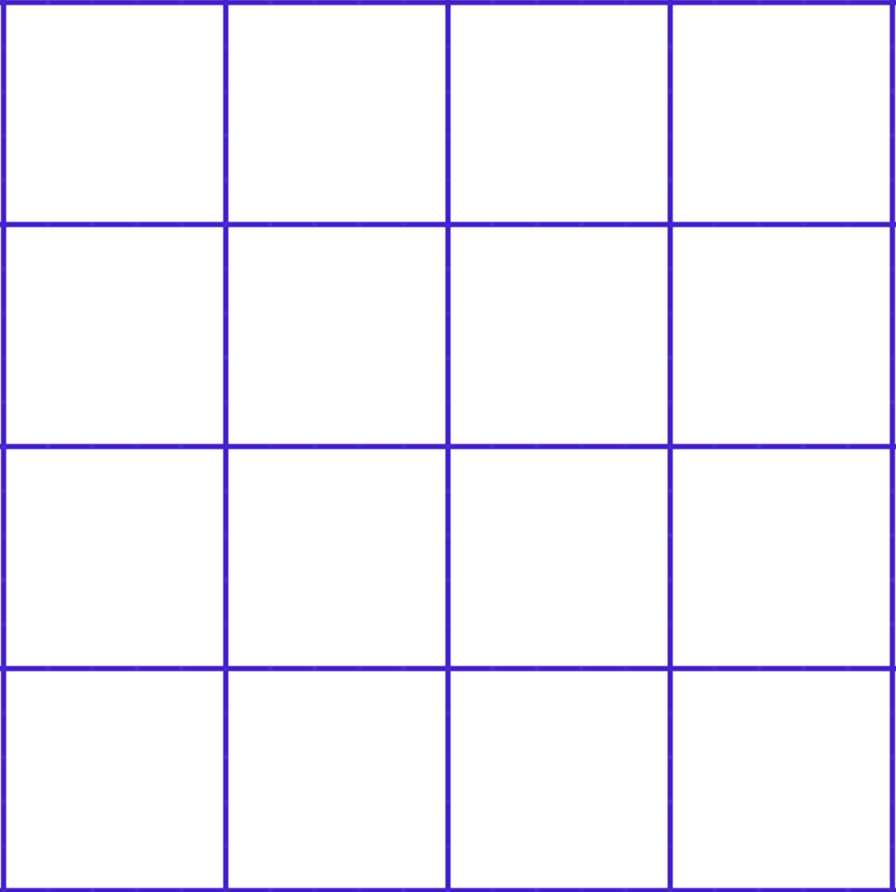
This pattern is drawn by a WebGL 2 fragment shader. Its source:

```glsl
#version 300 es
precision highp float;
// Four by four grid of white squares ruled in soft violet-blue lines with faint joints.

uniform vec2 u_resolution;
out vec4 fragColor;

const vec3 PAPER = vec3(1.0);
const vec3 INK = vec3(0.25, 0.11, 0.79);
const vec3 FADED_INK = vec3(0.33, 0.21, 0.82);

// Lengths are fractions of the canvas width.
const vec2 PITCH = vec2(0.2480, 0.2478);
const vec2 CENTER_SHIFT = vec2(0.0, -0.0006);
const float HALF_LINE = 0.0029;
const float KNOT_RADIUS = 0.0043;
const float EDGE_SOFTNESS = 0.0013;
const float JOINTS_PER_CELL = 5.0;
const float JOINT_RADIUS = 0.0026;

float hash(vec2 p) {
    vec3 q = fract(vec3(p.xyx) * 0.1031);
    q += dot(q, q.yzx + 33.33);
    return fract((q.x + q.y) * q.z);
}

// Signed offset from the nearest multiple of the spacing.
vec2 nearestOffset(vec2 p, vec2 spacing) {
    return p - spacing * round(p / spacing);
}

float smoothUnion(float a, float b, float blend) {
    float h = max(blend - abs(a - b), 0.0) / blend;
    return min(a, b) - 0.25 * blend * h * h;
}

// Distance to the ruled lines, with small round knots at the crossings.
float gridDistance(vec2 p, vec2 pitch, float halfLine, float knotRadius) {
    vec2 q = nearestOffset(p, pitch);
    vec2 d = abs(q) - halfLine;
    float lines = smoothUnion(d.x, d.y, 0.0015);
    return min(lines, length(q) - knotRadius);
}

// Paler spots spaced evenly along the lines, each of a different strength.
float jointFade(vec2 p, vec2 spacing, float radius) {
    float spot = exp(-pow(length(nearestOffset(p, spacing)) / radius, 2.0));
    return spot * mix(0.35, 0.85, hash(round(p / spacing) + 20.0));
}

void main() {
    vec2 p = (gl_FragCoord.xy - 0.5 * u_resolution) / u_resolution.x - CENTER_SHIFT;
    float soft = max(EDGE_SOFTNESS, 0.6 / u_resolution.x);

    float d = gridDistance(p, PITCH, HALF_LINE, KNOT_RADIUS);
    float coverage = 1.0 - smoothstep(-soft, soft, d);

    float fade = jointFade(p, PITCH / JOINTS_PER_CELL, JOINT_RADIUS);
    vec3 ink = mix(INK, FADED_INK, fade);
    fragColor = vec4(mix(PAPER, ink, coverage), 1.0);
}
```
